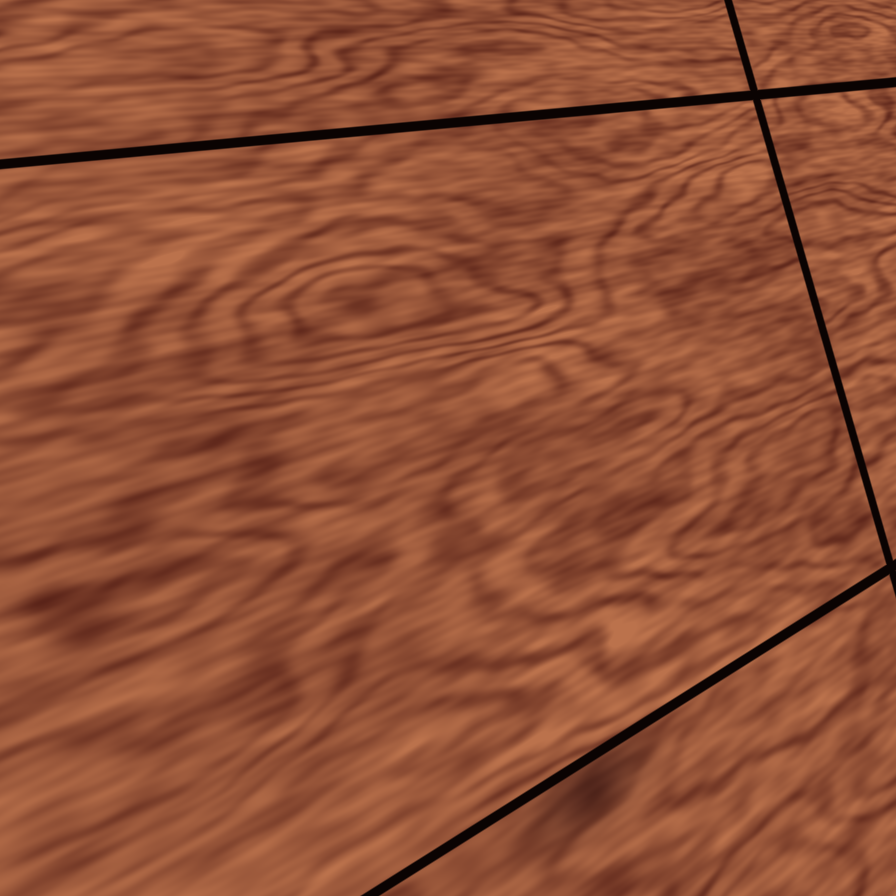
Give the GLSL for this texture, as a WebGL 1 fragment shader.

```glsl
precision highp float;
// Reddish-brown wood planks seen at a slant, with black joints, growth rings and pores.

#define DARK_WOOD vec3(0.38, 0.16, 0.11)
#define LIGHT_WOOD vec3(0.70, 0.42, 0.28)
#define JOINT_COLOR vec3(0.04, 0.01, 0.008)
#define PLANK_LENGTH 1.8
#define LONG_JOINT 0.0055   // half widths in canvas units
#define CROSS_JOINT 0.0042
#define RINGS 6.0
#define RING_CONTRAST 0.46
#define STREAK_CONTRAST 0.42
#define PORE_CONTRAST 0.38
#define KNOT vec2(0.635, -0.033)

uniform vec2 u_resolution;

vec2 gradientAt(vec2 cell) {
  float h = fract(sin(dot(cell, vec2(127.1, 311.7))) * 43758.55);
  return vec2(cos(6.2832 * h), sin(6.2832 * h));
}

float gradientNoise(vec2 p) {
  vec2 i = floor(p), f = p - i;
  vec2 w = f * f * f * (f * (f * 6.0 - 15.0) + 10.0);
  vec2 e = vec2(1.0, 0.0);
  float a = dot(gradientAt(i), f);
  float b = dot(gradientAt(i + e.xy), f - e.xy);
  float c = dot(gradientAt(i + e.yx), f - e.yx);
  float d = dot(gradientAt(i + e.xx), f - e.xx);
  return mix(mix(a, b, w.x), mix(c, d, w.x), w.y);
}

// Wood colour at board position q: x along the grain, y across it
vec3 wood(vec2 q, vec2 plank) {
  vec2 seed = plank * vec2(17.3, 29.7) + 5.2;

  // Knot on one board, bending the rings around it
  vec2 k = q - KNOT;
  float below = step(q.y, 0.0);
  float bend = below * exp(-dot(k * k, vec2(25.0, 90.0)));
  float knot = below * exp(-dot(k * k, vec2(150.0, 700.0)));

  // Nested growth rings: contour lines of a stretched field
  float field = gradientNoise(q * vec2(1.5, 4.0) + seed)
              + 0.3 * gradientNoise(q * vec2(3.5, 11.0) + seed)
              + 0.05 * gradientNoise(q * vec2(16.0, 24.0) + seed)
              + 0.8 * q.y + 0.5 * bend;
  float late = 0.5 - 0.5 * sin(6.2832 * RINGS * field);
  float strength = 0.8 + 0.9 * gradientNoise(q * vec2(3.0, 6.0) - seed);
  float tone = 0.62 + RING_CONTRAST * strength * (0.375 - late * late);

  // Streaks, short pores and broad shading
  tone += STREAK_CONTRAST * gradientNoise(q * vec2(4.5, 36.0) + seed);
  tone += PORE_CONTRAST * gradientNoise(q * vec2(17.0, 85.0) - seed);
  tone += 0.3 * gradientNoise(q * vec2(2.0, 5.0) + seed.yx);

  vec3 color = mix(DARK_WOOD, LIGHT_WOOD, clamp(tone, -0.15, 1.1));
  return mix(color, color * vec3(0.5, 0.4, 0.45), 0.85 * knot);
}

// Canvas distance to the nearest whole number of a coordinate
float jointDistance(float x, vec2 slope) {
  return abs(x - floor(x + 0.5)) / length(slope);
}

float jointMask(float dist, float halfWidth, float pixel) {
  float blur = max(pixel, 0.0012);
  return 1.0 - smoothstep(halfWidth - blur, halfWidth + blur, dist);
}

void main() {
  vec2 p = gl_FragCoord.xy / u_resolution;
  float pixel = 1.0 / min(u_resolution.x, u_resolution.y);

  // Perspective plane: ratios of lines to the horizon line
  float depth = 3.0 - p.x - p.y;
  float along = (3.826 - 3.478 * p.x - p.y) / depth;
  float across = (2.0 - p.x) / depth;
  vec2 alongSlope = (vec2(-3.478, -1.0) + along) / depth;
  vec2 acrossSlope = (vec2(-1.0, 0.0) + across) / depth;

  // Planks have unit width across the grain
  vec2 q = vec2(along, (across - 0.6135) / 0.3025);
  vec2 board = vec2(q.x / PLANK_LENGTH, q.y);
  vec3 color = wood(q, floor(board));

  // Joints keep nearly the same width over the canvas
  float longSide = jointDistance(board.y, acrossSlope / 0.3025);
  float crossSide = jointDistance(board.x, alongSlope / PLANK_LENGTH);
  float joint = max(jointMask(longSide, LONG_JOINT, pixel),
                    jointMask(crossSide, CROSS_JOINT, pixel));
  gl_FragColor = vec4(mix(color, JOINT_COLOR, joint), 1.0);
}
```
